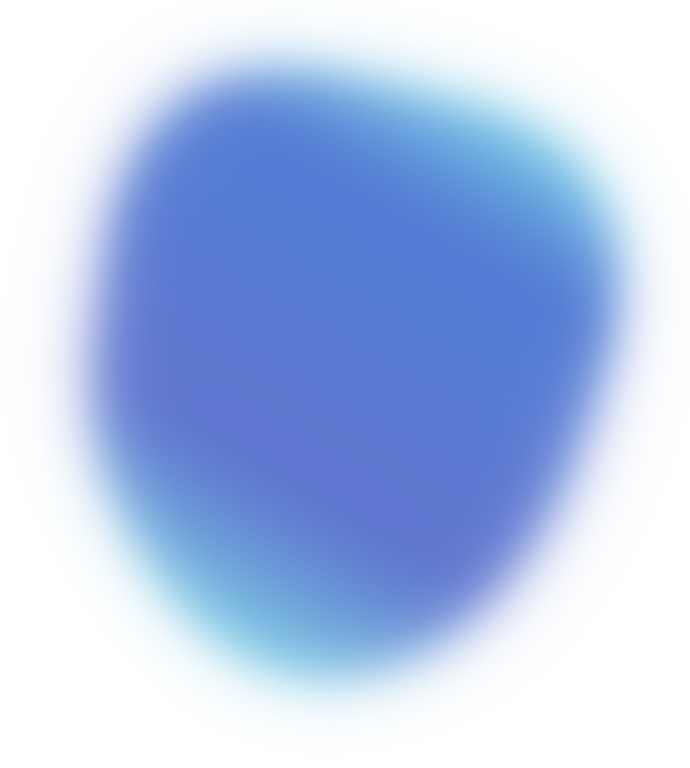
Write a WebGL 1 fragment shader that draws this background.

```glsl
precision highp float;
// A soft, blurred blob on white, filled with a slanted cyan-violet-blue-cyan gradient.
// The outline is a radius built from layered sines of the angle, and a logistic
// falloff across that outline gives the blur.

uniform vec2 u_resolution;

const vec3 PAPER = vec3(1.0);
const vec3 VIOLET = vec3(0.37, 0.463, 0.81);
const vec3 BLUE = vec3(0.33, 0.485, 0.83);
const vec3 SKY = vec3(0.44, 0.77, 0.90);
const vec3 AQUA = vec3(0.48, 0.79, 0.89);

const vec2 BLOB_CENTER = vec2(0.0, 0.012);
const float BLUR = 0.037;

// One sine layer; weights scale its cosine and sine parts.
float wave(float angle, float frequency, vec2 weights) {
  return dot(weights, vec2(cos(frequency * angle), sin(frequency * angle)));
}

// Outline radius in units of canvas height.
float blobRadius(float angle) {
  return 0.369
    + wave(angle, 1.0, vec2(0.0, 0.0188))
    + wave(angle, 2.0, vec2(-0.030, 0.0102))
    + wave(angle, 3.0, vec2(0.0087, 0.0159))
    + wave(angle, 4.0, vec2(-0.0046, 0.0082))
    + wave(angle, 5.0, vec2(-0.0052, -0.0042));
}

// Coverage of a blurred edge, from 1 inside to 0 outside.
float softEdge(float signedDistance, float blur) {
  return 1.0 / (1.0 + exp(1.7 * signedDistance / blur));
}

// Fill colour along the gradient axis, zero at the blob center.
vec3 gradientFill(float t) {
  vec3 color = mix(VIOLET, BLUE, smoothstep(-0.15, 0.20, t));
  color = mix(color, SKY, smoothstep(0.20, 0.44, t));
  return mix(color, AQUA, smoothstep(0.13, 0.43, -t));
}

void main() {
  vec2 p = (gl_FragCoord.xy - 0.5 * u_resolution) / u_resolution.y - BLOB_CENTER;

  // Blurred silhouette
  float signedDistance = length(p) - blobRadius(atan(p.y, p.x));
  float coverage = softEdge(signedDistance, BLUR);

  // Slanted fill, rising toward the upper right
  vec2 axis = vec2(0.5, 0.866);
  vec3 fill = gradientFill(dot(p, axis));

  gl_FragColor = vec4(mix(PAPER, fill, coverage), 1.0);
}
```
